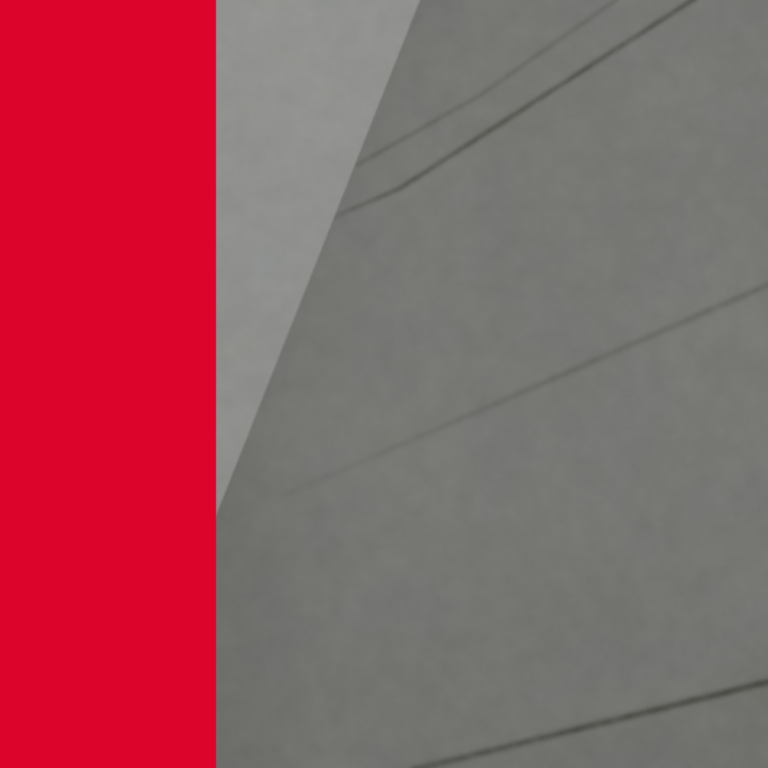
A Shadertoy shader for this background:

```glsl
// A flat red band beside a grey concrete wall: a pale slanted facet at the
// upper left, and darker panels crossed by soft seams. Built from half-planes,
// distances to segments, and layered value noise for the mottled surface.

const vec3 RED = vec3(0.862, 0.016, 0.165);
const vec3 PALE = vec3(0.562, 0.566, 0.556);
const vec3 PANEL = vec3(0.468, 0.470, 0.456);
const vec3 SEAM = vec3(0.29, 0.29, 0.27);
const float BAND_EDGE = 0.2813;

float hash(vec2 p) {
    vec3 q = fract(vec3(p.xyx) * 0.1031);
    q += dot(q, q.yzx + 33.33);
    return fract((q.x + q.y) * q.z);
}

float valueNoise(vec2 p) {
    vec2 cell = floor(p);
    vec2 f = fract(p);
    f = f * f * (3.0 - 2.0 * f);
    float low = mix(hash(cell), hash(cell + vec2(1, 0)), f.x);
    float high = mix(hash(cell + vec2(0, 1)), hash(cell + vec2(1, 1)), f.x);
    return mix(low, high, f.y);
}

// Layered noise centred on zero
float mottle(vec2 p) {
    float sum = 0.0;
    float weight = 0.5;
    for (int i = 0; i < 5; i++) {
        sum += weight * (valueNoise(p) - 0.5);
        p = mat2(1.6, 1.2, -1.2, 1.6) * p + 17.3;
        weight *= 0.62;
    }
    return sum;
}

// Seam strength: x is its opacity at a, y at b
float seam(vec2 p, vec2 a, vec2 b, float width, vec2 opacity) {
    vec2 ab = b - a;
    float t = clamp(dot(p - a, ab) / dot(ab, ab), 0.0, 1.0);
    float d = length(p - a - ab * t) / width;
    return exp(-d * d) * mix(opacity.x, opacity.y, t);
}

// Signed distance to the line through a and b, positive on its left
float sideOf(vec2 p, vec2 a, vec2 b) {
    vec2 dir = normalize(b - a);
    return dir.x * (p.y - a.y) - dir.y * (p.x - a.x);
}

vec3 wall(vec2 p, float pixel) {
    // Broad shading of the dark panels
    vec3 dark = PANEL;
    dark -= 0.016 * smoothstep(0.45, 0.1, p.y);
    dark -= 0.022 * smoothstep(0.50, 0.28, p.x) * smoothstep(0.6, 0.3, p.y);
    dark -= 0.012 * smoothstep(0.02, -0.02, sideOf(p, vec2(0.547, 0.0), vec2(1.0, 0.112)));

    // Pale facet, with a faint shadow along its edge
    float facet = sideOf(p, vec2(0.283, 0.333), vec2(0.547, 1.0));
    dark -= 0.018 * exp(-max(-facet, 0.0) / 0.035);
    vec3 pale = PALE + 0.025 * (p.y - 0.7);
    float soft = max(pixel, 0.0025);

    // Seams, fading toward the facet
    vec2 bend = vec2(0.521, 0.755);
    float marks = seam(p, bend, vec2(0.905, 1.002), 0.0042, vec2(0.55, 0.60));
    marks = max(marks, seam(p, vec2(0.436, 0.718), bend, 0.004, vec2(0.20, 0.55)));
    marks = max(marks, seam(p, vec2(0.466, 0.786), vec2(0.625, 0.876), 0.004, vec2(0.30, 0.22)));
    marks = max(marks, seam(p, vec2(0.625, 0.876), vec2(0.802, 1.0), 0.004, vec2(0.22, 0.25)));
    marks = max(marks, seam(p, vec2(0.37, 0.355), vec2(0.716, 0.505), 0.005, vec2(0.06, 0.26)));
    marks = max(marks, seam(p, vec2(0.716, 0.505), vec2(1.0, 0.629), 0.005, vec2(0.26, 0.32)));
    marks = max(marks, seam(p, vec2(0.54, -0.002), vec2(1.0, 0.112), 0.0052, vec2(0.65, 0.85)));
    marks *= 1.0 + 0.6 * mottle(p * 60.0);
    dark = mix(dark, SEAM, marks);

    vec3 color = mix(dark, pale, smoothstep(-soft, soft, facet));

    // Mottled concrete with a slight warm and cool drift
    color += 0.022 * mottle(p * 9.0) + 0.028 * mottle(p * 48.0);
    color += vec3(0.008, 0.002, -0.010) * mottle(p * 14.0 + 40.0);
    return color;
}

void mainImage(out vec4 fragColor, in vec2 fragCoord) {
    vec2 p = fragCoord / iResolution.xy;
    float pixel = 1.0 / iResolution.y;

    float soft = max(pixel, 0.0012);
    float beyondBand = smoothstep(-soft, soft, p.x - BAND_EDGE);
    fragColor = vec4(mix(RED, wall(p, pixel), beyondBand), 1.0);
}
```
